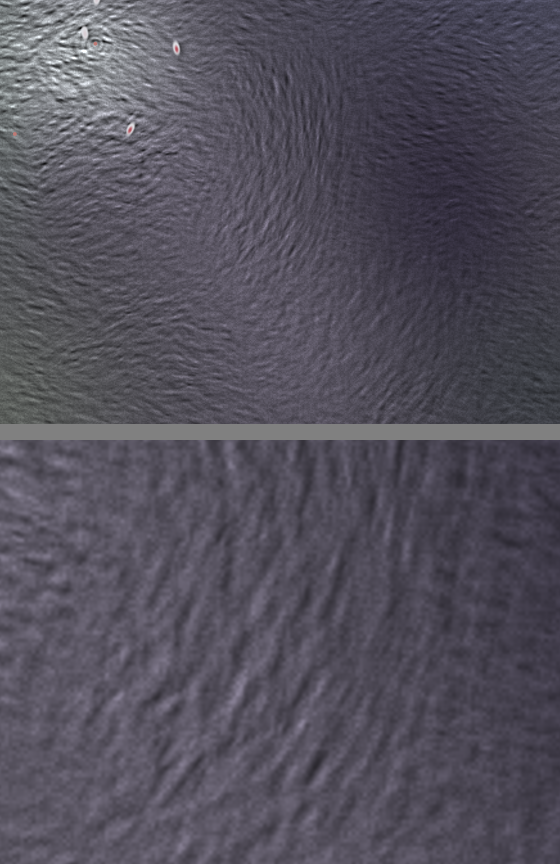
Top: the whole. Bottom: its middle third, enlarged.
A WebGL 2 fragment shader for this texture:

```glsl
#version 300 es
precision highp float;

uniform vec2 u_resolution;
out vec4 fragColor;

#define RIPPLE_FREQ 105.0
#define CHOP_FREQ 108.0
#define SWELL_FREQ 82.0
#define RIPPLE_CONTRAST 0.44
#define GLARE_CONTRAST 0.42
#define GRAIN 0.10
#define GLARE_CENTRE vec2(0.18, 0.87)
#define ARC_CENTRE vec2(0.18, 0.74)
#define BOAT_SIZE vec2(0.0078, 0.016)

float hash(vec2 p) {
    return fract(sin(dot(p, vec2(127.1, 311.7))) * 43758.5453);
}

float noise(vec2 p) {
    vec2 i = floor(p), f = fract(p);
    f = f * f * (3.0 - 2.0 * f);
    return mix(mix(hash(i), hash(i + vec2(1, 0)), f.x),
               mix(hash(i + vec2(0, 1)), hash(i + vec2(1, 1)), f.x), f.y);
}

// Lit slopes of crests that run along x: each has a pale and a dark side
float relief(vec2 p) {
    float sum = 0.0, amp = 0.7;
    for (int i = 0; i < 3; i++) {
        sum += amp * (noise(p) - noise(p + vec2(0.15, 0.9)));
        p = p * vec2(1.6, 1.45) + vec2(17.3, 9.1);
        amp *= 0.62;
    }
    return sum;
}

vec2 rotate(vec2 p, float a) {
    return vec2(cos(a) * p.x + sin(a) * p.y, cos(a) * p.y - sin(a) * p.x);
}

// Soft elliptical patch, 1 at its centre
float patchAt(vec2 p, vec2 centre, vec2 radius) {
    vec2 d = (p - centre) / radius;
    return exp(-dot(d, d));
}

float segmentDistance(vec2 p, vec2 a, vec2 b) {
    vec2 d = b - a;
    return length(p - a - d * clamp(dot(p - a, d) / dot(d, d), 0.0, 1.0));
}

// Broken wave crests lying along the given angle
float crests(vec2 p, float angle, float freq, float stretch) {
    vec2 q = rotate(p, angle);
    return relief(vec2(q.x / stretch, q.y) * freq);
}

// Broad colour of the water
vec3 waterColour(vec2 p) {
    vec3 c = vec3(0.295, 0.282, 0.322);
    float band = segmentDistance(p, vec2(0.25, 0.85), vec2(0.70, 0.18)) / 0.25;
    c = mix(c, vec3(0.365, 0.345, 0.40), exp(-band * band));
    c = mix(c, vec3(0.285, 0.285, 0.36), 0.9 * patchAt(p, vec2(1.25, 1.0), vec2(0.55, 0.28)));
    c = mix(c, vec3(0.195, 0.175, 0.24), 0.95 * patchAt(rotate(p - vec2(1.06, 0.52), 0.3), vec2(0), vec2(0.24, 0.40)));
    c = mix(c, vec3(0.225, 0.24, 0.26), 0.8 * patchAt(p, vec2(1.30, 0.08), vec2(0.28, 0.25)));
    c = mix(c, vec3(0.37, 0.39, 0.365), 0.85 * patchAt(p, vec2(-0.05, 0.0), vec2(0.34, 0.36)));
    c = mix(c, vec3(0.38, 0.42, 0.40), 0.75 * patchAt(p, vec2(0.0, 0.85), vec2(0.10, 0.40)));
    return mix(c, vec3(0.61, 0.63, 0.64), 0.93 * patchAt(p, GLARE_CENTRE, vec2(0.23, 0.21)));
}

// Brightness of the waves: chop, curved ripples, swell and rings
float waves(vec2 p) {
    vec2 bend = 0.014 * vec2(noise(p * 13.0), noise(p * 13.0 + 31.0));
    vec2 q = p + bend;
    float chop = mix(crests(q, -0.2, CHOP_FREQ, 2.6), crests(q, 0.25, CHOP_FREQ, 2.2),
                     smoothstep(0.4, 0.6, noise(p * 6.0)));

    // Arcs fade out above, and below turn into chop
    vec2 d = q - ARC_CENTRE;
    float r = length(d), a = atan(d.y, d.x);
    float reach = smoothstep(-1.05, -0.55, a) * smoothstep(0.45, 0.15, a);
    float arcWeight = reach * exp(-pow((r - 0.52) / 0.15, 2.0));
    float arcs = relief(vec2(a * 20.0, r * RIPPLE_FREQ));
    float swell = relief(vec2(a * 34.0, r * SWELL_FREQ));
    float swellWeight = 0.9 * patchAt(p, vec2(0.90, 0.2), vec2(0.30, 0.28));

    float h = mix(chop, swell, swellWeight);
    h = mix(h, 1.1 * arcs, min(1.0, 1.2 * arcWeight));
    float ringRadius = length(p - vec2(0.225, 0.895));
    h += 0.16 * sin(ringRadius * 420.0 + 3.0 * noise(p * 40.0)) * exp(-ringRadius * ringRadius / 0.004);

    // Wakes
    float wake = min(segmentDistance(q, vec2(0.29, 0.69), vec2(0.12, 0.62)),
                     segmentDistance(q, vec2(0.345, 0.66), vec2(0.315, 0.46)));
    return h - 0.4 * exp(-pow(wake / 0.005, 2.0)) * noise(p * 70.0);
}

// Pale hull with a red deck
vec3 addBoat(vec3 c, vec2 p, vec3 place, float deck) {
    vec2 d = rotate(p - place.xy, place.z);
    float edge = 1.2 / u_resolution.y;
    float hull = (length(d / BOAT_SIZE) - 1.0) * BOAT_SIZE.x;
    float inner = (length((d + vec2(0, 0.003)) / BOAT_SIZE) - 0.45) * BOAT_SIZE.x;
    c *= 1.0 - 0.4 * patchAt(d, vec2(0.007, -0.003), BOAT_SIZE);
    c = mix(c, vec3(0.87, 0.87, 0.89), smoothstep(edge, -edge, hull));
    return mix(c, vec3(0.68, 0.22, 0.27), deck * smoothstep(edge, -edge, inner));
}

void main() {
    vec2 p = gl_FragCoord.xy / u_resolution.y;
    float glare = patchAt(p, GLARE_CENTRE, vec2(0.27, 0.28));
    float gusts = 0.65 + 0.7 * noise(p * 11.0 + 4.0);
    float h = waves(p);
    float contrast = (RIPPLE_CONTRAST + GLARE_CONTRAST * glare) * gusts;
    vec3 c = waterColour(p) * (1.0 + contrast * (h + 0.3 * h * abs(h)));
    c *= 1.0 + GRAIN * 2.0 * (noise(p * 330.0) - 0.5);

    // Boats and buoys
    vec3 boats[4] = vec3[4](vec3(0.20, 0.923, 0.15), vec3(0.229, 1.004, -0.2),
                            vec3(0.416, 0.887, 0.2), vec3(0.308, 0.696, -0.45));
    for (int i = 0; i < 4; i++) c = addBoat(c, p, boats[i], i < 2 ? 0.1 : 0.85);
    float buoy = min(length(p - vec2(0.225, 0.897)), length(p - vec2(0.035, 0.684)));
    c = mix(c, vec3(0.75, 0.48, 0.46), smoothstep(0.006, 0.003, buoy));
    fragColor = vec4(clamp(c, 0.0, 1.0), 1.0);
}
```
